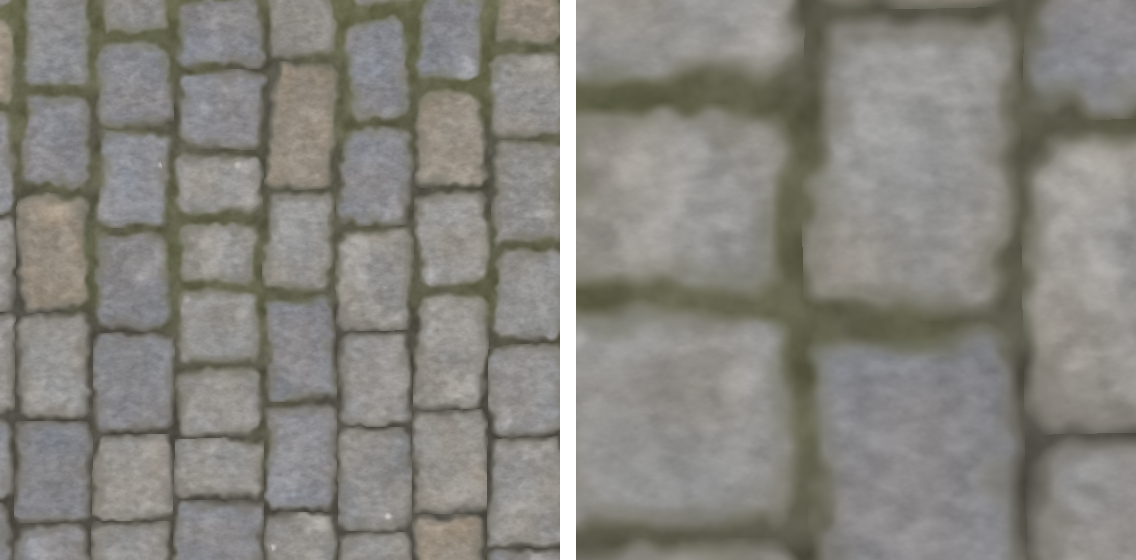
Left: the whole. Right: its middle third, enlarged.
Give the GLSL for this texture, as a three.js fragment shader.

```glsl
// Worn grey cobblestones laid in uneven columns with narrow, partly mossy joints.
varying vec2 vUv;

float hash(vec2 p) {
  vec3 q = fract(vec3(p.xyx) * 0.1031);
  q += dot(q, q.yzx + 33.33);
  return fract((q.x + q.y) * q.z);
}

float noise(vec2 p) {
  vec2 i = floor(p), f = fract(p);
  f = f * f * (3.0 - 2.0 * f);
  return mix(mix(hash(i), hash(i + vec2(1.0, 0.0)), f.x),
             mix(hash(i + vec2(0.0, 1.0)), hash(i + 1.0), f.x), f.y);
}

float fbm(vec2 p) {
  float sum = 0.0, amp = 0.5;
  for (int i = 0; i < 4; i++) {
    sum += amp * noise(p);
    p = mat2(1.6, 1.2, -1.2, 1.6) * p + 17.3;
    amp *= 0.5;
  }
  return sum / 0.9375;
}

// Left edge of a column; the third column is wider than the rest.
float columnEdge(float k) {
  return 0.042 + 0.137 * k + mix(-0.012, 0.015, step(2.5, k))
       + 0.006 * (hash(vec2(k + 20.0, 3.0)) - 0.5);
}

// Joint above a stone, counted down the column in stone heights.
float rowEdge(float k, float j) {
  return j + 0.16 * (hash(vec2(k + 31.0, j + 57.0)) - 0.5);
}

float roundedBox(vec2 p, vec2 halfSize, float radius) {
  vec2 d = abs(p) - halfSize + radius;
  return length(max(d, 0.0)) + min(max(d.x, d.y), 0.0) - radius;
}

void main() {
  // Bend the columns gently
  vec2 uv = vUv;
  vec2 p = uv + 0.02 * (vec2(noise(uv * 3.5 + 5.0), noise(uv * 4.0 + 41.0)) - 0.5);

  // Column
  float k = floor((p.x - 0.042) / 0.137);
  if (p.x < columnEdge(k)) k -= 1.0;
  else if (p.x >= columnEdge(k + 1.0)) k += 1.0;
  float left = columnEdge(k), right = columnEdge(k + 1.0);
  float width = right - left;

  // Row: wide columns hold squat stones, narrow ones tall stones
  float height = 0.0035 / (width * width);
  float r = (1.0 - p.y) / height - fract(0.73 + 0.62 * k);
  float j = floor(r);
  if (r < rowEdge(k, j)) j -= 1.0;
  else if (r >= rowEdge(k, j + 1.0)) j += 1.0;
  float top = rowEdge(k, j), bottom = rowEdge(k, j + 1.0);
  vec2 size = vec2(width, (bottom - top) * height);
  vec2 local = vec2(p.x - 0.5 * (left + right), (0.5 * (top + bottom) - r) * height);

  // Stone outline: tilted, tapered and chipped
  vec2 id = vec2(k + 11.0, j + 23.0);
  float moss = smoothstep(0.35, 1.0, fbm(uv * 6.0 + 9.0) + 0.6 * (uv.y - 0.5) + 0.1 * uv.x);
  float tilt = 0.12 * (hash(id + 61.0) - 0.5);
  local += tilt * vec2(-local.y, local.x);
  local.x *= 1.0 + 1.2 * (hash(id + 83.0) - 0.5) * local.y;
  local += 0.011 * (vec2(noise(uv * 24.0), noise(uv * 24.0 + 70.0)) - 0.5);
  local += 0.008 * (vec2(noise(uv * 70.0), noise(uv * 70.0 + 30.0)) - 0.5);
  vec2 gap = 0.003 + 0.006 * vec2(hash(id + 5.0), hash(id + 7.0)) + 0.007 * moss;
  float d = roundedBox(local, 0.5 * size - gap, 0.009 + 0.014 * hash(id + 13.0));

  // Stone colour: mostly neutral grey, some faintly bluish, a few sandy
  float kind = hash(id + 101.0);
  vec3 stone = vec3(0.575, 0.565, 0.55);
  stone = mix(stone, vec3(0.535, 0.535, 0.55), smoothstep(0.55, 0.8, kind));
  stone = mix(stone, vec3(0.59, 0.55, 0.495), 1.0 - smoothstep(0.1, 0.22, kind));
  stone *= 0.97 + 0.07 * hash(id + 127.0);

  // Blotches, slanted grain and pale scuffs
  vec2 grainUv = uv + id * 0.37;
  stone += 0.10 * (fbm(grainUv * 20.0) - 0.5);
  stone += 0.15 * (fbm(mat2(0.8, 0.6, -0.9, 1.2) * grainUv * 75.0) - 0.5);
  stone += vec3(0.03, 0.005, -0.025) * (noise(grainUv * 18.0 + 50.0) - 0.5);
  stone += 0.08 * smoothstep(0.62, 0.85, fbm(grainUv * 16.0 + 90.0));

  // Dirt creeping over the rims
  float rim = smoothstep(-0.02, 0.002, d + 0.018 * (noise(uv * 45.0) - 0.5));
  stone = mix(stone, mix(vec3(0.47, 0.455, 0.42), vec3(0.47, 0.47, 0.40), moss), 0.6 * rim);

  // Joint: grey-brown earth with patches of dull moss and a darker crack
  vec3 joint = mix(vec3(0.365, 0.355, 0.325), vec3(0.395, 0.40, 0.30), moss);
  joint += 0.16 * (fbm(uv * 45.0 + 15.0) - 0.5);
  joint -= 0.05 * smoothstep(0.002, 0.008, d) * (1.0 - moss);

  vec3 color = mix(stone, joint, smoothstep(-0.006, 0.006, d));

  // Sparse soft flecks on the stones
  vec2 fleckCell = floor(uv * 22.0);
  vec2 fleckPos = 0.25 + 0.5 * vec2(hash(fleckCell + 3.0), hash(fleckCell + 19.0));
  float fleck = 1.0 - smoothstep(0.02, 0.2, length(fract(uv * 22.0) - fleckPos));
  color += 0.15 * fleck * step(0.988, hash(fleckCell + 211.0)) * step(d, -0.01);

  gl_FragColor = vec4(color, 1.0);
}
```
